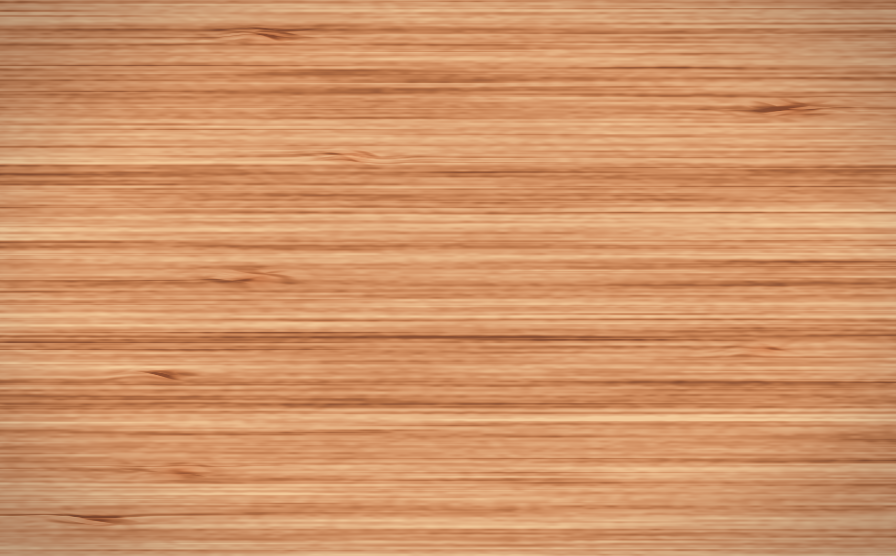
This texture is drawn by a WebGL 2 fragment shader. Its source:

```glsl
#version 300 es
precision highp float;
// Pressed bamboo board: stacked horizontal strips of warm tan wood.
// Stretched value noise gives the fibres, a hash sets strip tones and nodes,
// and one tone value is finally mapped through a colour ramp.
uniform vec2 u_resolution;
out vec4 fragColor;

const float STRIPS = 23.0;
const int NODES = 8;

float hash(vec2 cell) {
    uvec2 q = uvec2(ivec2(floor(cell))) * uvec2(1597u, 3812u) + uvec2(741u, 2957u);
    uint n = q.x * 7331u ^ q.y * 9157u;
    n = (n ^ (n >> 15)) * 73939u;
    n = (n ^ (n >> 13)) * 83339u;
    n ^= n >> 16;
    return float(n & 65535u) / 65535.0;
}

// One fibre: smooth values along x, shifted so that rows never line up.
float fibre(float x, float row) {
    x += 9.0 * hash(vec2(row, 401.0));
    float i = floor(x), f = x - i;
    return mix(hash(vec2(i, row)), hash(vec2(i + 1.0, row)), f * f * (3.0 - 2.0 * f));
}

float noise(vec2 p) {
    float row = floor(p.y), f = p.y - row;
    return mix(fibre(p.x, row), fibre(p.x, row + 1.0), f * f * (3.0 - 2.0 * f));
}

// Noise around zero with a spread close to one.
float grain(vec2 p, vec2 frequency, float seed) {
    return 4.7 * (noise(p * frequency + seed * vec2(17.3, 41.7)) - 0.5);
}

// Thin streaks: only the peaks of stretched noise.
float streaks(vec2 p, vec2 frequency, float seed, float threshold) {
    return smoothstep(threshold, 0.96, noise(p * frequency + seed * vec2(13.1, 29.3)));
}

float stripTone(float id, float x) {
    float base = 2.0 * hash(vec2(id, 11.0)) - 1.0;
    return 0.78 * base + 0.14 * grain(vec2(x, id), vec2(1.3, 1.0), 3.0);
}

// Soft ellipses of the bamboo nodes: x = wide halo, y = dense core.
vec2 allNodes(vec2 p, float aspect) {
    vec2 total = vec2(0.0);
    for (int k = 0; k < NODES; k++) {
        float id = float(k);
        float row = floor((id + hash(vec2(id, 71.0))) / float(NODES) * STRIPS);
        vec2 centre = vec2(aspect * (0.1 + 0.88 * hash(vec2(id, 83.0))), (row + 0.5) / STRIPS);
        vec2 d = (p - centre) / mix(0.7, 1.1, hash(vec2(id, 97.0)));
        vec2 halo = d / vec2(0.13, 0.018), core = (d - vec2(0.02, 0.0)) / vec2(0.045, 0.014);
        total = max(total, exp(-vec2(dot(halo, halo), dot(core, core))));
    }
    return total;
}

vec3 rampStep(vec3 below, vec3 above, float tone, float from, float to) {
    return mix(below, above, clamp((tone - from) / (to - from), 0.0, 1.0));
}

vec3 woodColour(float tone) {
    vec3 c = vec3(0.54, 0.31, 0.20);
    c = rampStep(c, vec3(0.71, 0.44, 0.27), tone, -2.7, -1.35);
    c = rampStep(c, vec3(0.80, 0.53, 0.35), tone, -1.35, -0.5);
    c = rampStep(c, vec3(0.85, 0.60, 0.42), tone, -0.5, 0.3);
    c = rampStep(c, vec3(0.89, 0.68, 0.50), tone, 0.3, 1.25);
    return rampStep(c, vec3(0.95, 0.79, 0.60), tone, 1.25, 2.7);
}

void main() {
    vec2 p = gl_FragCoord.xy / u_resolution.y;
    float aspect = u_resolution.x / u_resolution.y;

    // Fibres bend gently around the nodes
    vec2 node = allNodes(p, aspect);
    vec2 q = p + vec2(0.0, 0.0035 * node.x * grain(p, vec2(11.0, 40.0), 2.0));

    // Strips with smoothed, uneven joints
    float level = p.y * STRIPS;
    float id = floor(level + 0.5);
    float offset = level - id - 0.5 * (hash(vec2(id, 5.0)) - 0.5);
    float blur = 0.04 + 0.7 * STRIPS / u_resolution.y;
    float tone = mix(stripTone(id - 1.0, p.x), stripTone(id, p.x), smoothstep(-blur, blur, offset));

    // Fibres from broad bands to hairlines
    tone += 0.30 * grain(q, vec2(0.4, 42.0), 5.0);
    tone += 0.28 * grain(q, vec2(0.7, 115.0), 6.0);
    tone += 0.40 * grain(q, vec2(1.2, 205.0), 7.0);
    tone += 0.34 * grain(q, vec2(5.0, 265.0), 13.0);
    tone += 0.20 * grain(q, vec2(50.0, 240.0), 8.0);
    tone -= 1.4 * streaks(q, vec2(1.5, 235.0), 9.0, 0.74);
    tone += 1.1 * streaks(q, vec2(1.0, 225.0), 10.0, 0.74);

    // Thin dark glue lines with a pale rim, broken along their length
    float glue = smoothstep(0.35, 0.75, noise(vec2(p.x * 1.2, id * 7.0)));
    tone -= 1.3 * glue * exp(-pow(offset / 0.045, 2.0));
    tone += 0.9 * glue * exp(-pow((offset - 0.12) / 0.05, 2.0));

    // Nodes: short crossing dark streaks and a reddish core
    float falling = streaks(q + vec2(0.0, 0.16 * q.x), vec2(16.0, 150.0), 12.0, 0.5);
    float rising = streaks(q - vec2(0.0, 0.09 * q.x), vec2(16.0, 150.0), 14.0, 0.5);
    float flecks = max(falling, rising);
    tone -= node.x * (0.15 + 1.8 * flecks) + node.y * (0.3 + 1.6 * flecks);
    vec3 colour = woodColour(tone + 0.34);
    colour *= mix(vec3(1.0), vec3(1.01, 0.92, 0.86), 0.7 * node.y);

    // Dull, darker rim of the board
    float rim = smoothstep(0.40, 0.74, length(gl_FragCoord.xy / u_resolution - 0.5));
    fragColor = vec4(colour * mix(vec3(1.0), vec3(0.80, 0.81, 0.85), rim), 1.0);
}
```
